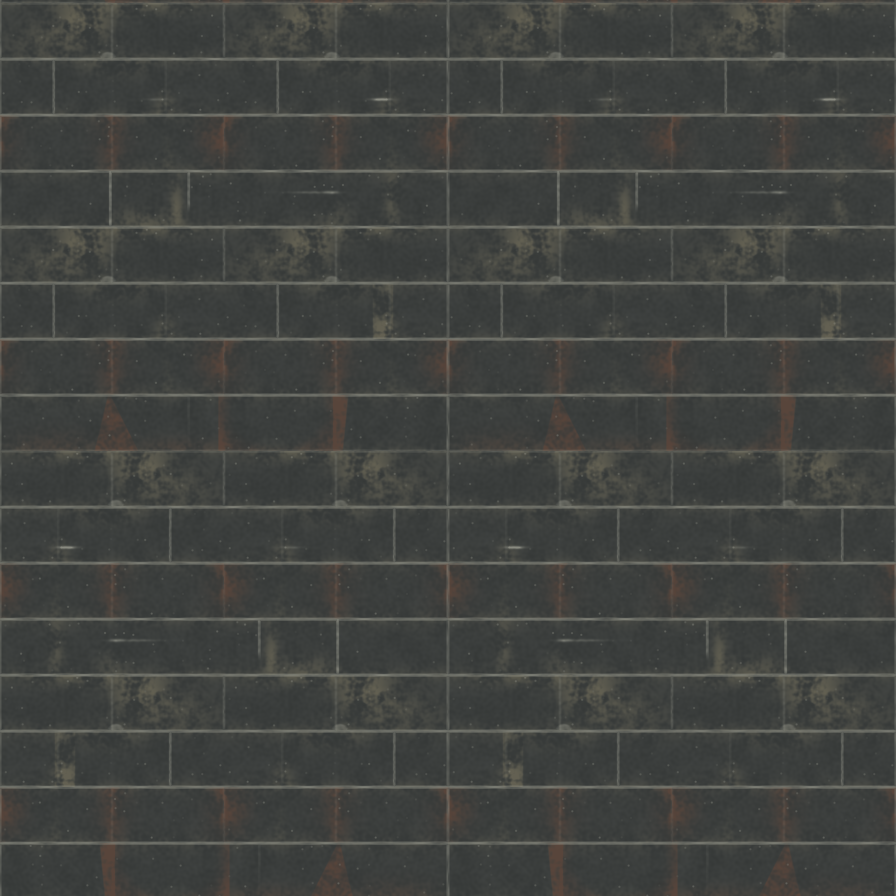
A three.js fragment shader for this texture:

```glsl
// Weathered dark brick wall: 16 courses, 8 bricks across, with pale mortar, tan grime and rust.
varying vec2 vUv;

const vec3 BRICK = vec3(0.228, 0.240, 0.235);
const vec3 GRIME = vec3(0.415, 0.400, 0.335);
const vec3 RUST = vec3(0.365, 0.270, 0.225);
const vec3 CHALK = vec3(0.540, 0.545, 0.505);

vec2 hash2(vec2 p) {
  vec3 h = fract(p.xyx * vec3(0.1031, 0.1030, 0.0973));
  h += dot(h, h.yzx + 33.33);
  return fract((h.xx + h.yz) * h.zy);
}

// Gradient noise, roughly -0.6 to 0.6
float corner(vec2 cell, vec2 offset) {
  float a = 6.2832 * hash2(cell).x;
  return dot(vec2(cos(a), sin(a)), offset);
}

float noise(vec2 p) {
  vec2 i = floor(p), f = fract(p), u = f * f * (3.0 - 2.0 * f), e = vec2(1.0, 0.0);
  return mix(mix(corner(i, f), corner(i + e.xy, f - e.xy), u.x),
             mix(corner(i + e.yx, f - e.yx), corner(i + 1.0, f - 1.0), u.x), u.y);
}

float fbm(vec2 p) {
  float sum = 0.0, amp = 0.7;
  for (int i = 0; i < 4; i++) {
    sum += amp * noise(p);
    p = p * 2.1 + 13.7;
    amp *= 0.55;
  }
  return sum;
}

// Shape masks, in units of one course height
float stroke(float d, float r) { return 1.0 - smoothstep(r, r + 0.03, abs(d)); }
float gap(float x, float at, float period) { return abs(mod(x - at + 0.5 * period, period) - 0.5 * period); }
float blot(vec2 p, vec2 c, vec2 r) { p = (p - c) / r; return exp(-dot(p, p)); }
float span(float x, float a, float b) {
  return smoothstep(a - 0.02, a + 0.02, x) * (1.0 - smoothstep(b - 0.02, b + 0.02, x));
}

float dust(vec2 p, float cells) {
  vec2 id = floor(p * cells), h = hash2(id + 71.0);
  float d = length(fract(p * cells) - 0.25 - 0.5 * h) / cells;
  return step(0.86, hash2(id + 19.0).y) * (1.0 - smoothstep(0.003, 0.032, d)) * h.x;
}

// Each course returns amounts of grime, rust and chalk; p.y runs 0 to 1 downward
vec3 grimyCourse(vec2 p, float cover) {
  vec2 q = vec2(mod(p.x, 4.0), p.y);
  float grime = 0.75 * blot(q, vec2(1.5, 0.3), vec2(0.45, 0.32)) + 0.4 * blot(q, vec2(1.0, 0.65), vec2(0.8, 0.3));
  grime += 0.4 * blot(q, vec2(2.5, 0.0), vec2(0.9, 0.2));
  float lump = 1.0 - smoothstep(0.8, 1.15, length((q - vec2(1.93, 1.0)) / vec2(0.15, 0.13)));
  float joint = 0.3 * stroke(gap(p.x, 0.0, 4.0), 0.008) + 0.22 * stroke(gap(p.x, 2.0, 4.0), 0.008);
  return vec3(grime * cover * 1.2, 0.0, joint + 0.45 * lump);
}

vec3 offsetCourse(vec2 p, float cover, float second) {
  vec2 q = vec2(mod(p.x, 4.0), p.y);
  float grime = 0.45 * blot(q, vec2(2.95, 0.85), vec2(0.16, 0.3)) + 0.4 * blot(q, vec2(2.1, 0.05), vec2(0.55, 0.25));
  grime += second * 0.8 * span(p.x, 6.66, 7.02) * (0.5 + 0.5 * p.y);
  float streak = blot(p, vec2(6.8, 0.72), vec2(0.17, 0.025)) + 0.25 * blot(p, vec2(2.8, 0.72), vec2(0.22, 0.025));
  float joint = 0.5 * stroke(gap(p.x, 0.96, 4.0), 0.008) + 0.1 * stroke(gap(p.x, 2.96, 4.0), 0.008);
  return vec3(grime * cover, 0.0, joint + (1.0 - second) * streak * 1.15);
}

vec3 rustyCourse(vec2 p, float cover) {
  float d = gap(p.x, 0.0, 2.0);
  float rust = exp(-7.0 * d) * (1.0 - 0.55 * p.y) + 0.35 * blot(vec2(gap(p.x, 3.8, 4.0), p.y), vec2(0.0, 0.3), vec2(0.25, 0.4));
  return vec3(0.25 * cover * blot(vec2(gap(p.x, 3.0, 4.0), p.y), vec2(0.0, 0.8), vec2(0.1, 0.4)),
              rust * (0.25 + cover), 0.12 * stroke(d, 0.008));
}

vec3 streakedCourse(vec2 p, float cover) {
  float grime = 0.65 * blot(p, vec2(3.15, 0.65), vec2(0.12, 0.45)) + 0.4 * blot(p, vec2(2.5, 0.9), vec2(0.6, 0.25));
  grime += 0.5 * blot(p, vec2(7.0, 0.5), vec2(0.14, 0.5)) + 0.3 * blot(p, vec2(6.0, 0.8), vec2(0.25, 0.25));
  float streak = 0.7 * blot(p, vec2(5.92, 0.38), vec2(0.1, 0.03)) + 0.4 * blot(p, vec2(5.6, 0.38), vec2(0.4, 0.025));
  float joint = 0.7 * stroke(p.x - 1.97, 0.009) + 0.55 * stroke(p.x - 3.37, 0.009) * (1.0 - smoothstep(0.55, 0.75, p.y));
  return vec3(grime * cover, 0.0, joint + streak);
}

vec3 wedgeCourse(vec2 p, float cover) {
  float wedge = span(p.x, 1.93 - 0.24 * p.y, 1.97 + 0.5 * p.y);
  float column = span(p.x, 5.95, 6.22 - 0.1 * p.y);
  float arch = span(p.x, 3.9, 6.0) * smoothstep(0.75, 1.25, length((p - vec2(4.95, 0.3)) / vec2(1.0, 0.75)));
  float foot = blot(p, vec2(1.0, 1.0), vec2(0.8, 0.3)) + blot(p, vec2(3.2, 1.0), vec2(0.8, 0.2));
  float rust = 0.75 * wedge + 0.8 * column + 0.65 * arch + 0.35 * foot;
  return vec3(0.1 * column, rust * (0.3 + 0.8 * cover), 0.15 * stroke(p.x - 3.37, 0.008) * (1.0 - p.y));
}

void main() {
  // Two by two tiles of eight units; every lower tile is mirrored sideways
  vec2 p = vec2(vUv.x, 1.0 - vUv.y) * 2.0 - vec2(0.0, 0.007);
  float x = fract(p.x);
  vec2 t = 8.0 * vec2(mix(x, 1.0 - x, mod(floor(p.y), 2.0)), fract(p.y));
  float row = floor(t.y), kind = mod(row, 4.0);
  vec2 b = vec2(t.x, fract(t.y));

  // Wear repeats every two bricks, except in the longer fourth courses
  float wearX = mod(t.x - (kind == 1.0 ? 0.96 : 0.0), kind < 2.5 ? 4.0 : 8.0);
  vec2 w = vec2(wearX, b.y) + 17.0 * (kind < 2.5 ? kind : row);
  float cloud = fbm(w * 2.3), grit = noise(w * 13.0);
  float cover = smoothstep(-0.35, 0.4, cloud + 0.35 * grit);

  vec3 wear = kind < 0.5 ? grimyCourse(b, cover) : kind < 1.5 ? offsetCourse(b, cover, step(4.0, row))
            : kind < 2.5 ? rustyCourse(b, cover) : row < 4.0 ? streakedCourse(b, cover) : wedgeCourse(b, cover);

  // Mortar beds, tile seam and scattered dust
  float edge = min(b.y, 1.0 - b.y), ragged = noise(t * vec2(3.0, 1.0) + 5.0);
  float bed = stroke(edge + 0.012 * ragged, 0.012) * (0.58 + 0.5 * ragged);
  bed *= mod(floor(t.y + 0.5), 8.0) < 0.5 ? 0.45 : 1.0;
  float seam = stroke(gap(t.x, 0.0, 8.0), 0.012) * (0.35 + 0.4 * noise(t * 4.0));
  wear.x += 0.35 * exp(-9.0 * edge) * cover;
  wear.z = wear.z * (0.85 + 0.5 * grit) + 0.45 * dust(w, 6.0);

  vec3 color = BRICK + 0.022 * cloud + 0.018 * grit;
  color = mix(color, GRIME, clamp(wear.x, 0.0, 0.85));
  color = mix(color, RUST, clamp(wear.y, 0.0, 0.8));
  color = mix(color, CHALK, clamp(max(wear.z, max(bed, seam)), 0.0, 1.0));
  gl_FragColor = vec4(color, 1.0);
}
```
